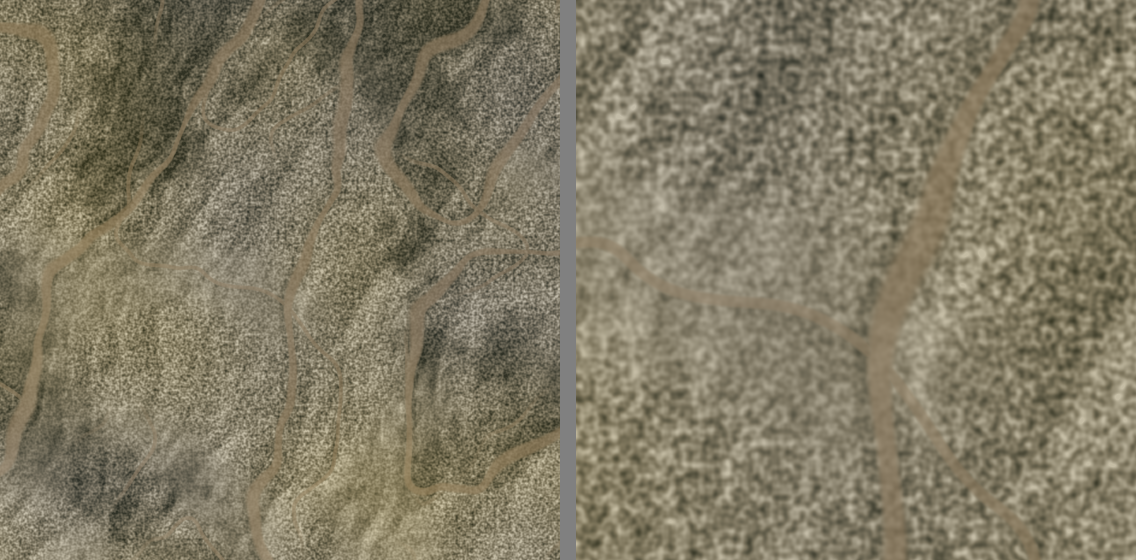
Left: the whole. Right: its middle third, enlarged.
Reproduce this texture procedurally as a WebGL 1 fragment shader.

```glsl
precision highp float;
// Aerial view of arid hills: eroded relief, dark scrub patches, tan washes and shrub speckle.
uniform vec2 u_resolution;

#define RELIEF_FREQ 5.5
#define RELIEF_GAIN 0.017
#define SCRUB_FREQ 3.2
#define SCRUB_DARKNESS 0.16
#define GRAIN_FREQ 150.0
#define GRAIN_GAIN 0.27
#define BROAD_WASH 0.012
#define THIN_WASH 0.0035
#define BASE_TONE 0.52

const vec3 SHADOW = vec3(0.19, 0.195, 0.135);
const vec3 SOIL = vec3(0.49, 0.46, 0.37);
const vec3 PALE = vec3(0.77, 0.74, 0.65);
const vec3 SAND = vec3(0.545, 0.475, 0.365);

vec2 gradientAt(vec2 cell) {
  vec3 h = fract(cell.xyx * vec3(0.1031, 0.1030, 0.0973));
  h += dot(h, h.yzx + 33.33);
  float angle = 6.28318 * fract((h.x + h.y) * h.z);
  return vec2(cos(angle), sin(angle));
}

// Gradient noise, roughly -0.7 to 0.7
float noise(vec2 p) {
  vec2 i = floor(p), f = p - i;
  vec2 w = f * f * f * (f * (f * 6.0 - 15.0) + 10.0);
  vec2 r = vec2(1.0, 0.0);
  float a = dot(gradientAt(i), f);
  float b = dot(gradientAt(i + r.xy), f - r.xy);
  float c = dot(gradientAt(i + r.yx), f - r.yx);
  float d = dot(gradientAt(i + r.xx), f - r.xx);
  return mix(mix(a, b, w.x), mix(c, d, w.x), w.y);
}

// Warped coordinates stretched along the drainage direction
vec2 flow(vec2 p) {
  p += 0.09 * vec2(noise(p * 3.0 + 5.0), noise(p * 3.0 + 47.0));
  p += 0.022 * vec2(noise(p * 13.0 + 9.0), noise(p * 13.0 + 71.0));
  return vec2(dot(p, vec2(0.88, -0.48)), 0.5 * dot(p, vec2(0.48, 0.88)));
}

// Creased valleys between rounded spurs
float height(vec2 p) {
  vec2 q = flow(p) * RELIEF_FREQ + 20.0;
  float sum = 0.0, amp = 0.5;
  for (int i = 0; i < 4; i++) {
    sum += amp * abs(noise(q));
    q = mat2(1.8, 0.6, -0.6, 1.8) * q + 13.7;
    amp *= 0.5;
  }
  return sum;
}

// Approximate signed distance to a winding channel
float channel(vec2 p, float freq, float seed) {
  vec2 e = vec2(0.003, 0.0);
  float n = noise(flow(p) * freq + seed);
  float nx = noise(flow(p + e.xy) * freq + seed);
  float ny = noise(flow(p + e.yx) * freq + seed);
  return n / max(length(vec2(nx, ny) - n) / e.x, 0.4 * freq);
}

float band(float dist, float width) {
  return 1.0 - smoothstep(0.55 * width, 1.35 * width, abs(dist));
}

void main() {
  vec2 p = gl_FragCoord.xy / min(u_resolution.x, u_resolution.y);
  vec2 q = flow(p);

  // Hillshade, lit from the upper left
  vec2 toLight = 0.005 * vec2(-0.8, 0.6);
  float slope = (height(p - toLight) - height(p + toLight)) / 0.01;
  float shade = RELIEF_GAIN * slope;
  shade /= 1.0 + 3.0 * abs(shade);

  // Scrub thickens towards the top and right
  float upland = p.y + 0.35 * p.x - 0.68;
  float cover = noise(q * vec2(1.0, 1.5) * SCRUB_FREQ + 31.0)
    + 0.4 * noise(p * 9.0 + 3.0) + 0.2 * noise(p * 27.0) + 0.3 * upland;
  float scrub = smoothstep(0.02, 0.42, cover);

  // Washes: a few broad beds and many thin gullies
  float broad = channel(p, 2.6, 8.3);
  float thin = channel(p, 5.2, 60.4);
  float width = BROAD_WASH * (0.75 + 1.1 * noise(p * 6.0 + 80.0));
  float bed = band(broad, max(width, 0.004));
  float gully = band(thin, THIN_WASH) * smoothstep(-0.2, 0.15, noise(p * 4.0 + 90.0));
  float wash = max(bed * 0.9, gully * 0.75);
  float bank = band(broad - width - 0.005, 0.006) + 0.7 * band(thin - 0.007, 0.005);

  // Shrub speckle, sparse on bare ground
  float bare = smoothstep(0.05, 0.4, noise(p * 5.0 + 55.0) - 0.4 * upland);
  float grain = noise(p * GRAIN_FREQ) + 0.8 * noise(p * GRAIN_FREQ * 1.55 + 7.0);
  float density = (1.0 - 0.45 * bare) * (1.0 - 0.7 * wash) * (1.0 - 0.25 * scrub);
  float mottle = 0.07 * noise(p * 38.0) + 0.06 * noise(p * 75.0);

  float tone = BASE_TONE + shade * (1.0 - 0.6 * wash) + mottle * (1.0 - 0.6 * wash);
  tone += 0.035 * bare - 0.06 * upland - SCRUB_DARKNESS * scrub * (1.0 - 0.8 * wash);
  tone += GRAIN_GAIN * density * grain - 0.04 * bank * (1.0 - wash);

  // Colour ramp, with ochre and cool grey regions
  vec3 color = tone < 0.49
    ? mix(SHADOW, SOIL, clamp((tone - 0.19) / 0.30, 0.0, 1.0))
    : mix(SOIL, PALE, clamp((tone - 0.49) / 0.28, 0.0, 1.0));
  color = mix(color, SAND + 0.6 * (tone - BASE_TONE), 0.75 * wash);
  float cool = smoothstep(0.45, 0.85, p.x * 0.7 + p.y * 0.5 - 0.2);
  float ochre = noise(p * 3.5 + 24.0) + 0.1 - 0.5 * cool;
  color += ochre * vec3(0.025, 0.012, -0.045);
  gl_FragColor = vec4(clamp(color, 0.0, 1.0), 1.0);
}
```
